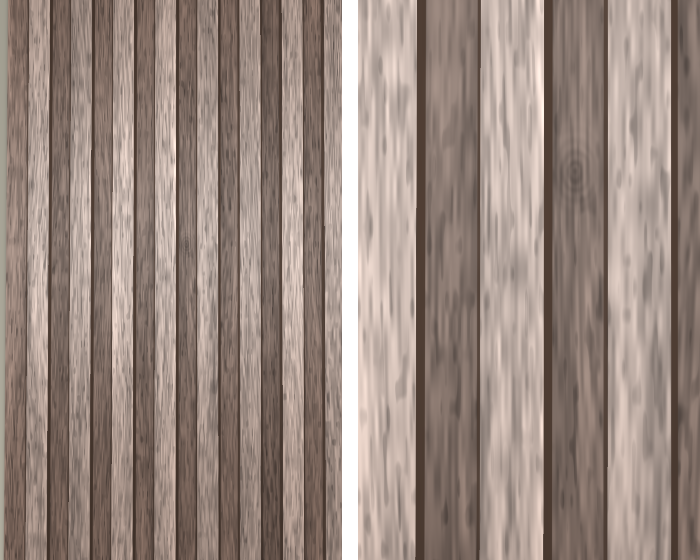
Left: the whole. Right: its middle third, enlarged.
Give the GLSL for this texture, as a Shadertoy shader.

```glsl
// Fluted walnut panel: sixteen vertical slats, recessed dark ones alternating with
// raised light ones, beside a narrow strip of wall. Grain is stretched value noise;
// grooves are distance bands, and a soft sheen brightens the middle of the panel.

const vec2 PANEL_LEFT = vec2(0.0110, 0.0235);   // left edge at bottom, top
const vec2 SLAT_PITCH = vec2(0.0628, 0.0615);   // slat width at bottom, top
const vec2 GROOVE_WIDTH = vec2(0.14, 0.045);    // wide and narrow, in slats
const vec3 LIGHT_WOOD = vec3(0.690, 0.612, 0.572);
const vec3 DARK_WOOD = vec3(0.475, 0.398, 0.360);
const vec3 GROOVE_COLOR = vec3(0.265, 0.205, 0.170);
const vec3 WALL_COLOR = vec3(0.670, 0.655, 0.600);
const float SHEEN_HEIGHT = 0.58;
const float SHEEN_SPREAD = 0.33;
const float TONE_VARIATION = 0.14;
const float GRAIN_STRENGTH = 0.36;
const float FIBER_STRENGTH = 0.34;
const float PORE_STRENGTH = 0.20;
const float KNOT_SLAT = 8.0;
const vec2 KNOT_CENTER = vec2(0.49, 0.925);     // slat fraction, height in widths

float hash(vec2 p) {
    vec3 q = fract(vec3(p.xyx) * 0.1031);
    q += dot(q, q.yzx + 33.33);
    return fract((q.x + q.y) * q.z);
}

float noise(vec2 p) {
    vec2 cell = floor(p), t = fract(p);
    t = t * t * (3.0 - 2.0 * t);
    return mix(mix(hash(cell), hash(cell + vec2(1, 0)), t.x),
               mix(hash(cell + vec2(0, 1)), hash(cell + vec2(1, 1)), t.x), t.y);
}

float fbm(vec2 p) {
    float sum = 0.0, weight = 0.5;
    for (int i = 0; i < 4; i++) {
        sum += weight * noise(p);
        p = p * vec2(2.1, 1.9) + 11.7;
        weight *= 0.5;
    }
    return sum / 0.9375;
}

// Brightness factor of the wood at a point given in canvas widths.
float woodGrain(vec2 p, float slat) {
    vec2 shift = vec2(hash(vec2(slat, 3.0)), hash(vec2(slat, 8.0))) * 40.0;
    float bend = (noise(vec2(p.x * 9.0, p.y * 1.8) + shift) - 0.5) * 0.03;
    vec2 q = vec2(p.x + bend, p.y);

    float streaks = fbm(vec2(q.x * 65.0, q.y * 2.2) + shift) - 0.5;
    float bands = noise(vec2(q.x * 24.0, q.y * 0.9) + shift.yx) - 0.5;
    float fibers = noise(vec2(q.x * 290.0, q.y * 26.0) + shift) - 0.5;
    float pores = smoothstep(0.62, 0.9, noise(vec2(q.x * 230.0, q.y * 38.0) + shift.yx));
    float poreArea = 0.35 + 0.65 * noise(p * vec2(18.0, 5.0) + shift);
    return 1.0 + GRAIN_STRENGTH * (streaks + 0.4 * bands)
               + FIBER_STRENGTH * fibers - PORE_STRENGTH * pores * poreArea;
}

// Faint oval rings around a knot; offset is in canvas widths.
float knotShade(vec2 offset) {
    float r = length(offset * vec2(1.0, 0.65));
    float wobble = noise(offset * 90.0) * 1.8;
    float rings = 0.5 + 0.5 * cos(r * 900.0 + wobble);
    return exp(-r * r * 2400.0) * (0.08 + 0.10 * rings);
}

// Band of the given width on the positive side of a boundary.
float groove(float d, float width, float px) {
    return smoothstep(-px, px, d) * (1.0 - smoothstep(width - px, width + px, d));
}

void mainImage(out vec4 fragColor, in vec2 fragCoord) {
    vec2 uv = fragCoord / iResolution.xy;
    vec2 p = fragCoord / iResolution.x;

    // Slat layout, fanning slightly from bottom to top
    float pitch = mix(SLAT_PITCH.x, SLAT_PITCH.y, uv.y);
    float s = (uv.x - mix(PANEL_LEFT.x, PANEL_LEFT.y, uv.y)) / pitch;
    float px = 0.75 / (iResolution.x * pitch);
    float slat = max(floor(s), 0.0);
    float f = s - slat;
    float raised = mod(slat, 2.0);

    // Wood tone and grain
    float tone = hash(vec2(slat, 21.0)) - 0.5;
    vec3 color = mix(DARK_WOOD, LIGHT_WOOD, raised) * (1.0 + TONE_VARIATION * tone);
    if (slat < 0.5) color *= 1.15;
    color *= woodGrain(vec2(s * SLAT_PITCH.y, p.y), slat);
    if (slat == KNOT_SLAT)
        color *= 1.0 - knotShade(vec2((f - KNOT_CENTER.x) * pitch, p.y - KNOT_CENTER.y));

    // Sheen: brighter and greyer at mid height, browner at the ends
    float height = (uv.y - SHEEN_HEIGHT) / SHEEN_SPREAD;
    float sheen = exp(-height * height) * (1.0 - 0.5 * pow(abs(uv.x - 0.5), 1.5));
    float luma = dot(color, vec3(0.30, 0.59, 0.11));
    color = mix(color, vec3(luma), mix(-0.12, 0.30, sheen));
    color *= mix(0.86, 1.16, sheen);

    // Grooves flank the recessed slats; the wider side follows the viewing angle
    float dLeft = mix(f, f - 1.0, raised);
    float dRight = mix(1.0 - f, -f, raised);
    float side = smoothstep(0.45, 0.9, uv.x);
    float leftWidth = mix(GROOVE_WIDTH.x, GROOVE_WIDTH.y, side);
    float rightWidth = mix(GROOVE_WIDTH.y, GROOVE_WIDTH.x, side);
    float leftGroove = s < 0.5 ? 0.0 : groove(dLeft, leftWidth, px);
    float rightGroove = groove(dRight, rightWidth, px);
    float falloff = (1.0 - raised) * (exp(-abs(f) * 8.0) * step(0.5, slat) + exp((f - 1.0) * 10.0));
    color *= 1.0 - 0.16 * falloff;
    color *= 1.0 + 0.07 * raised * smoothstep(0.82, 0.95, f);
    vec3 grooveColor = GROOVE_COLOR * mix(0.88, 1.15, sheen);
    color = mix(color, grooveColor, max(leftGroove * 0.95, rightGroove * 0.8));

    // Wall strip at the left, shaded towards the panel
    float wallShade = 1.0 - 0.15 * exp(min(s, 0.0) * 14.0);
    vec3 wall = WALL_COLOR * mix(1.05, 0.94, uv.y) * wallShade;
    color = mix(wall, color, smoothstep(-px, px, s));
    fragColor = vec4(clamp(color, 0.0, 1.0), 1.0);
}
```
